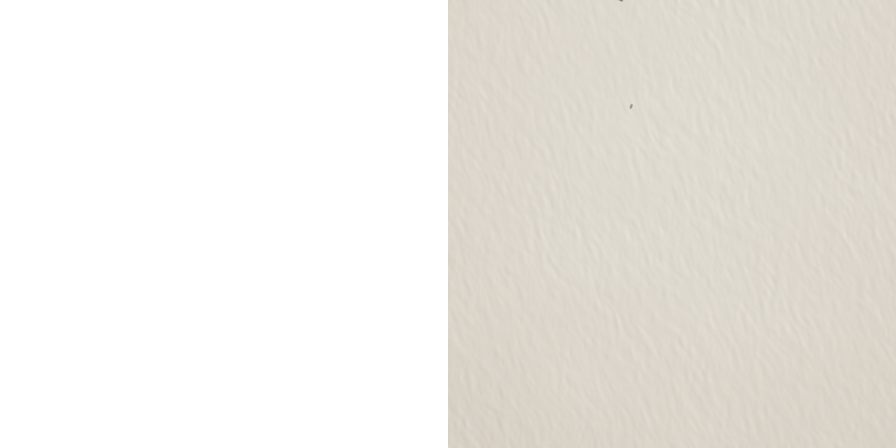
Write a WebGL 2 fragment shader that draws this texture.

```glsl
#version 300 es
precision highp float;

uniform vec2 u_resolution;
out vec4 outColor;

const vec2 CANVAS = vec2(2.0, 1.0);
const float PAPER_LEFT = 1.0;
const vec3 BLANK = vec3(1.0);
const vec3 PAPER_LIGHT = vec3(0.876, 0.857, 0.817);
const vec3 PAPER_SHADE = vec3(0.846, 0.819, 0.778);
const vec3 SPECK_COLOR = vec3(0.42, 0.39, 0.36);
const vec2 GLOW_CENTER = vec2(1.53, 0.74);
const vec2 GLOW_SPREAD = vec2(0.68, 0.80);
const vec2 GRAIN_FREQ = vec2(88.0, 38.0);
const float GRAIN_LEAN = 0.28;
const float GRAIN_WARP = 0.012;
const vec2 LIGHT_STEP = vec2(0.0035, 0.0020);
const float RELIEF = 0.042;
const float MOTTLE = 0.22;
const float SPECK_RADIUS = 0.0022;

// Sine-free hash
float hash(vec2 cell) {
  vec3 q = fract(vec3(cell.xyx) * 0.1031);
  q += dot(q, q.yzx + 33.33);
  return fract((q.x + q.y) * q.z);
}

float valueNoise(vec2 p) {
  vec2 cell = floor(p);
  vec2 f = fract(p);
  f = f * f * (3.0 - 2.0 * f);
  float low = mix(hash(cell), hash(cell + vec2(1.0, 0.0)), f.x);
  float high = mix(hash(cell + vec2(0.0, 1.0)), hash(cell + 1.0), f.x);
  return mix(low, high, f.y);
}

// Height of the leaning, elongated paper grain
float grainHeight(vec2 p) {
  vec2 warp = vec2(valueNoise(p * 17.0), valueNoise(p * 17.0 + 41.0)) - 0.5;
  p += warp * GRAIN_WARP;
  p.x += p.y * GRAIN_LEAN;
  float height = 0.0;
  float weight = 0.6;
  vec2 freq = GRAIN_FREQ;
  for (int i = 0; i < 3; i++) {
    height += weight * valueNoise(p * freq + float(i) * 19.7);
    freq *= 1.8;
    weight *= 0.5;
  }
  return height;
}

// Soft capsule for a fibre speck
float speck(vec2 p, vec2 a, vec2 b, float pixel) {
  vec2 along = b - a;
  float t = clamp(dot(p - a, along) / dot(along, along), 0.0, 1.0);
  float d = length(p - a - along * t) - SPECK_RADIUS;
  return 1.0 - smoothstep(-pixel, pixel, d);
}

vec3 paper(vec2 p, float pixel) {
  // Broad illumination with faint mottling
  vec2 offset = (p - GLOW_CENTER) / GLOW_SPREAD;
  float shade = dot(offset, offset) * 0.85;
  shade += MOTTLE * (valueNoise(p * 7.0) - 0.5);
  vec3 color = mix(PAPER_LIGHT, PAPER_SHADE, clamp(shade, 0.0, 1.1));

  // Side-lit relief
  float slope = grainHeight(p + LIGHT_STEP) - grainHeight(p - LIGHT_STEP);
  float strength = RELIEF * mix(0.7, 1.2, valueNoise(p * 9.0 + 5.0));
  color += strength * slope;

  // Dark fibres
  float marks = 0.65 * speck(p, vec2(1.408, 0.760), vec2(1.410, 0.765), pixel);
  marks = max(marks, 0.8 * speck(p, vec2(1.383, 1.001), vec2(1.388, 0.999), pixel));
  return mix(color, SPECK_COLOR, marks);
}

void main() {
  vec2 p = gl_FragCoord.xy / u_resolution * CANVAS;
  float pixel = CANVAS.x / u_resolution.x;
  float cover = clamp((p.x - PAPER_LEFT) / pixel + 0.5, 0.0, 1.0);
  outColor = vec4(mix(BLANK, paper(p, pixel), cover), 1.0);
}
```
